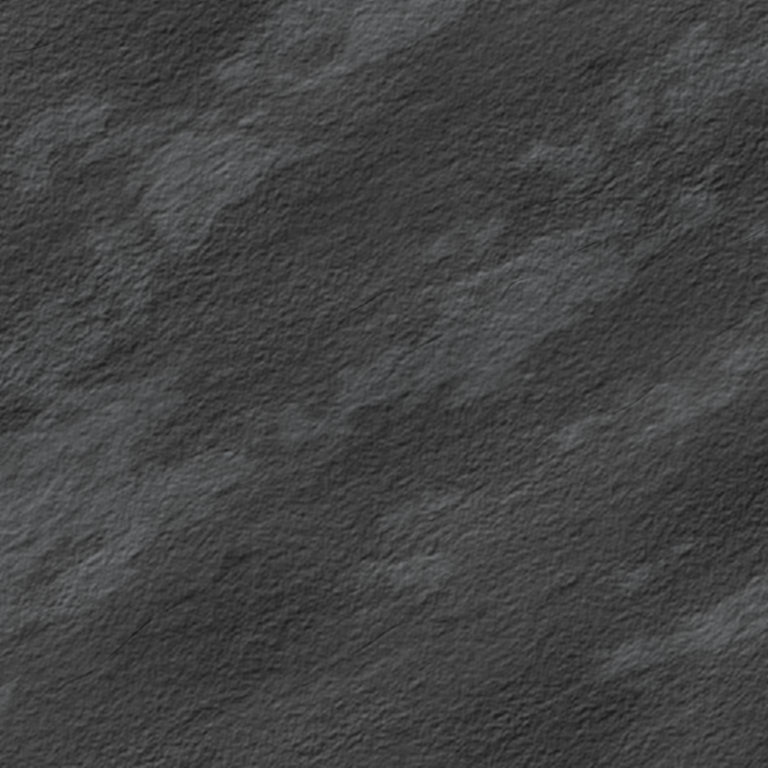
A Shadertoy shader for this texture:

```glsl
// Dark grey slate: crisp fine grain, ragged slanting pale layers, faint broken cracks.
#define BASE_TONE 0.250
#define SLANT 0.50
#define RELIEF 0.29
#define LIGHT_STEP 0.003
#define PATCH_GAIN 0.060
#define CLOUD_GAIN 0.12
#define CRACK_DEPTH 0.040
#define SPECKLE 0.030
#define LIGHT_DIR vec2(-0.5, 0.86)

float hash(vec2 cell) {
    vec3 h = fract(vec3(cell.xyx) * 0.1031);
    h += dot(h, h.yzx + 33.33);
    return fract((h.x + h.y) * h.z);
}

float noise(vec2 p) {
    vec2 cell = floor(p), f = fract(p);
    f = f * f * (3.0 - 2.0 * f);
    float low = mix(hash(cell), hash(cell + vec2(1, 0)), f.x);
    float high = mix(hash(cell + vec2(0, 1)), hash(cell + vec2(1, 1)), f.x);
    return mix(low, high, f.y);
}

float fbm(vec2 p) {
    float sum = 0.0, gain = 0.5;
    for (int i = 0; i < 4; i++) {
        sum += gain * noise(p);
        p = mat2(0.96, 0.28, -0.28, 0.96) * p * 2.03 + 17.3;
        gain *= 0.5;
    }
    return sum / 0.94;
}

// Turns the canvas so that x runs along the cleavage, with a slight waver
vec2 alongCleavage(vec2 p) {
    float c = cos(SLANT), s = sin(SLANT);
    vec2 q = mat2(c, -s, s, c) * p;
    q.y += 0.05 * (fbm(p * 4.0 + 5.0) - 0.5);
    return q + 3.0;
}

// Ragged, mottled pale layers left on the split face
float palePatch(vec2 q) {
    float body = fbm(q * vec2(2.8, 10.0) + 41.0);
    float ragged = fbm(q * vec2(20.0, 36.0)) - 0.5;
    float mottle = 0.65 + 0.7 * noise(q * vec2(45.0, 70.0) + 9.0);
    return mottle * smoothstep(0.56, 0.68, body + 0.38 * ragged);
}

// Short faint lines that follow the cleavage, broken by the grain
float crack(vec2 q) {
    float line = abs(fbm(q * vec2(2.6, 11.0) + 73.0) - 0.5);
    float present = smoothstep(0.45, 0.75, noise(q * vec2(5.0, 11.0) + 11.0));
    float broken = smoothstep(0.25, 0.7, noise(q * vec2(40.0, 75.0) + 51.0));
    return present * broken * (1.0 - smoothstep(0.0, 0.025, line));
}

float height(vec2 p) {
    vec2 q = alongCleavage(p);
    float rough = mix(0.7, 1.3, noise(q * vec2(5.0, 12.0) + 29.0));
    float flakes = 0.75 * fbm(q * vec2(17.0, 46.0));
    float grain = 0.42 * noise(q * vec2(105.0, 165.0));
    float grit = 0.30 * noise(p * 235.0);
    return flakes + rough * (grain + grit) + 0.20 * palePatch(q) - 0.12 * crack(q);
}

void mainImage(out vec4 fragColor, in vec2 fragCoord) {
    vec2 p = fragCoord / iResolution.y;
    vec2 q = alongCleavage(p);

    // Broad tone, pale layers and cracks
    float pale = palePatch(q);
    float tone = BASE_TONE + CLOUD_GAIN * (fbm(q * vec2(3.0, 7.0) + 7.0) - 0.5);
    tone += PATCH_GAIN * pale - CRACK_DEPTH * crack(q);

    // Mineral speckle and side light over the rough surface
    tone += SPECKLE * (noise(p * 190.0 + 61.0) - 0.5);
    float lit = height(p) - height(p + LIGHT_DIR * LIGHT_STEP);
    tone += RELIEF * clamp(lit, -0.35, 0.4);

    // Pale layers lean very slightly cool
    vec3 tint = mix(vec3(1.0), vec3(0.99, 1.0, 1.012), min(pale, 1.0));
    fragColor = vec4(clamp(tone, 0.12, 0.55) * tint, 1.0);
}
```
